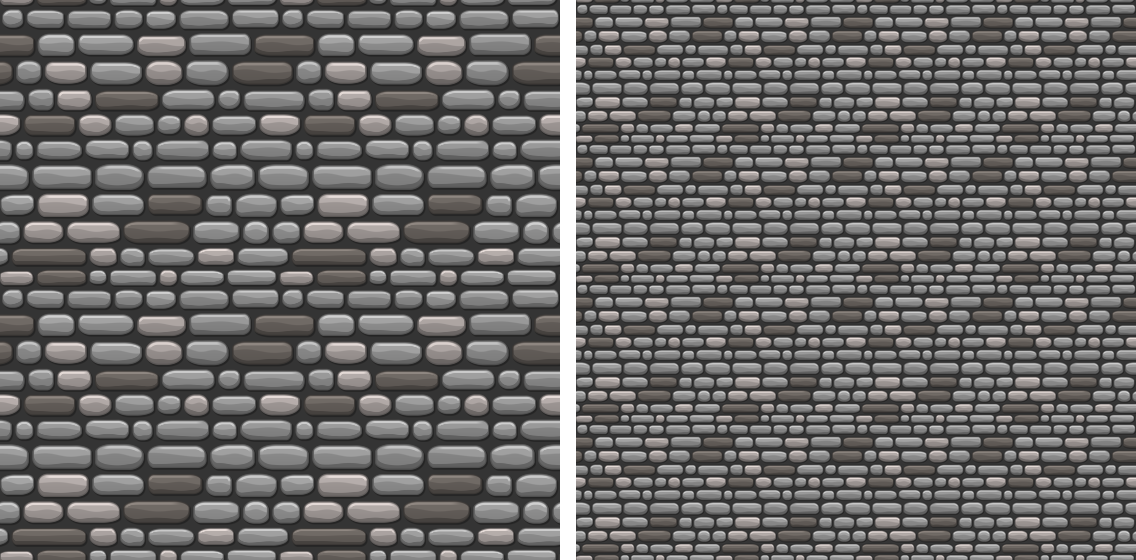
Left, the tile; right, the same tile 2 across and 2 down.
This texture is drawn by a Shadertoy shader. Its source:

```glsl
const float REPEATS = 2.0;
const int COURSES = 11;
const float GAP = 0.012;
const vec3 MORTAR = vec3(0.205, 0.203, 0.202);
const vec3 SHADOW = vec3(0.125);
const vec3 GREY_TINT = vec3(0.99, 0.99, 0.99);
const vec3 WARM_TINT = vec3(1.10, 1.05, 1.035);
const vec3 DARK_TINT = vec3(0.70, 0.66, 0.63);

// Each course: top depth, stone count, first joint, index of its dark stone (-1 for none)
const vec4 COURSE[COURSES] = vec4[COURSES](
    vec4(0.000, 7, 0.089, -1), vec4(0.086, 5, 0.128, 4), vec4(0.182, 6, 0.154, 4),
    vec4(0.285, 6, 0.198, 1), vec4(0.375, 7, 0.078, 0), vec4(0.466, 7, 0.125, -1),
    vec4(0.553, 5, 0.109, -1), vec4(0.659, 6, 0.128, 2), vec4(0.755, 6, 0.078, 2),
    vec4(0.852, 6, 0.035, 0), vec4(0.931, 7, 0.125, 0));

float hash(vec2 id, float channel) {
    vec3 q = fract(vec3(id * vec2(17.0, 29.0) + 3.0, channel * 43.0 + 7.0) * 0.1031);
    q += dot(q, q.zyx + 31.32);
    return fract((q.x + q.y) * q.z);
}

float vary(vec2 id, float channel, float low, float high) {
    return mix(low, high, hash(id, channel));
}

float stoneWeight(vec2 id, float darkIndex) {
    return id.y == darkIndex ? 1.4 : vary(id, 1.0, 0.5, 1.5);
}

// Box with a different elliptical radius at each corner
float stoneDistance(vec2 p, vec2 size, vec2 id) {
    float corner = 10.0 + step(0.0, p.x) + 2.0 * step(0.0, p.y);
    vec2 radius = size.y * vec2(vary(id, corner, 0.55, 1.7), vary(id, corner + 4.0, 0.55, 0.95));
    radius.x = min(radius.x, size.x * 0.9);
    vec2 edge = abs(p) - size;
    vec2 k = (edge + radius) / radius;
    if (min(k.x, k.y) <= 0.0) return max(edge.x, edge.y);
    float len = length(k);
    return (len - 1.0) * len / length(k / radius);
}

// Left and right joints of the stone containing x, and its index
vec3 findStone(float x, int row) {
    int count = int(COURSE[row].y);
    float darkIndex = COURSE[row].w;
    float total = 0.0;
    for (int i = 0; i < count; i++) total += stoneWeight(vec2(row, i), darkIndex);
    float left = 0.0;
    for (int i = 0; i < count; i++) {
        float right = left + stoneWeight(vec2(row, i), darkIndex) / total;
        if (x < right || i == count - 1) return vec3(left, right, float(i));
        left = right;
    }
    return vec3(0.0, 1.0, 0.0);
}

vec3 stoneTint(vec2 id, float darkIndex) {
    if (id.y == darkIndex) return DARK_TINT;
    vec3 tint = hash(id, 2.0) < 0.27 ? WARM_TINT : GREY_TINT;
    return tint * vary(id, 3.0, 0.96, 1.04);
}

// Painted shading: dark base, lit face, pale upper facet, thin gloss and rim
float stoneLight(vec2 p, vec2 size, float d, vec2 id) {
    vec2 s = p / size;
    float inset = -d / size.y;
    float phase = vary(id, 4.0, 0.0, 6.28);
    float wave = 0.07 * sin(s.x * vary(id, 5.0, 2.0, 4.5) + phase);

    vec2 faceSize = vec2(size.x - 0.13 * size.y, 0.8 * size.y);
    float face = stoneDistance(p - vec2(0.0, 0.22 * size.y), faceSize, id) / size.y + wave;
    float lit = smoothstep(0.05, -0.05, face);
    float light = mix(0.42 + 0.04 * s.y, 0.535 + 0.03 * s.y, lit);

    float facet = smoothstep(-0.04, 0.10, s.y - 0.12 + 1.5 * wave + 0.1 * s.x);
    light = mix(light, 0.63, facet * lit);

    float lean = vary(id, 6.0, -0.25, 0.25);
    float reach = smoothstep(1.0, 0.65, abs(s.x - lean));
    float gloss = smoothstep(0.15, 0.05, abs(inset - 0.26));
    light = mix(light, 0.80, gloss * reach * smoothstep(0.3, 0.55, s.y));

    return mix(light, 0.31, 0.85 * smoothstep(0.17, 0.03, inset));
}

void mainImage(out vec4 fragColor, in vec2 fragCoord) {
    vec2 uv = fragCoord / iResolution.xy * REPEATS;
    float pixel = REPEATS / iResolution.y;

    // Course, measured downward through one repeat
    float depth = fract(-uv.y - 0.026);
    int row = 0;
    for (int i = 1; i < COURSES; i++) if (depth >= COURSE[i].x) row = i;
    float top = COURSE[row].x;
    float bottom = row < COURSES - 1 ? COURSE[row + 1].x : 1.0;

    // Stone size and place within its cell
    float x = fract(uv.x - COURSE[row].z);
    vec3 stone = findStone(x, row);
    vec2 id = vec2(row, stone.z);
    vec2 room = 0.5 * (vec2(stone.y - stone.x, bottom - top) - GAP);
    vec2 size = room;
    size.y = min(room.y * vary(id, 7.0, 0.86, 1.0), room.x * 1.15);
    vec2 p = vec2(x - 0.5 * (stone.x + stone.y), 0.5 * (top + bottom) - depth);
    p.y -= (room.y - size.y) * vary(id, 8.0, -0.8, 0.8);

    // Mortar, shadow, stone
    float d = stoneDistance(p, size, id);
    float shadowDistance = stoneDistance(p - vec2(0.004, -0.005), size, id);
    float shade = smoothstep(0.002 + pixel * 0.5, -0.002, shadowDistance);
    vec3 color = mix(MORTAR, SHADOW, 0.8 * shade);
    vec3 surface = stoneTint(id, COURSE[row].w) * stoneLight(p, size, d, id);
    color = mix(color, surface, smoothstep(0.6 * pixel, -0.6 * pixel, d));
    fragColor = vec4(color, 1.0);
}
```
